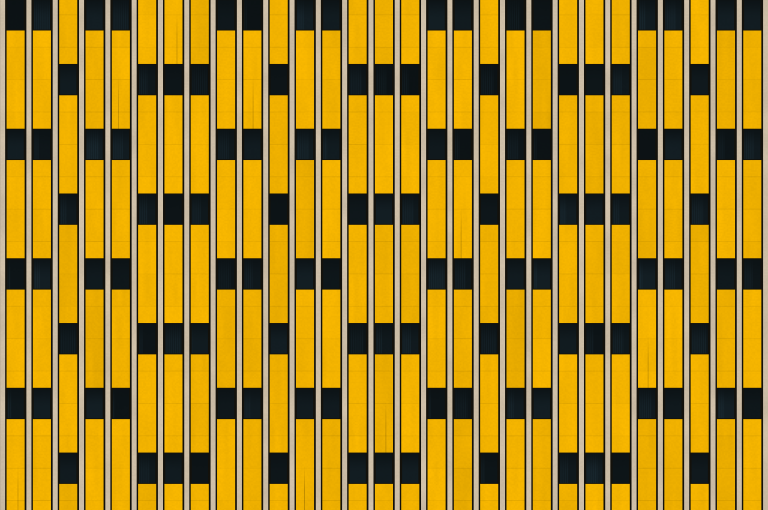
Write a Shadertoy shader that draws this pattern.

```glsl
// Facade of yellow panels and dark windows, staggered between pale vertical mullions.

// Lengths are fractions of the canvas height
const float COL_PITCH = 0.05159;    // one column, 29 across
const float COL_START = 0.0051;     // centre of the leftmost mullion
const float ROW_PITCH = 0.2540;     // window to window in one column
const float ROW_START = 0.2089;     // centre of a window in an unshifted column
const float MULLION_HALF = 0.0050;
const float BAY_HALF = 0.01775;     // half width of panel and window
const float BAY_SHIFT = -0.0003;    // right-hand gap is slightly wider
const float WINDOW_HALF = 0.0307;
const float GLASS_INSET = 0.0018;
const float SEAM_HALF = 0.0008;

const vec3 YELLOW = vec3(0.955, 0.705, 0.0);
const vec3 STONE = vec3(0.80, 0.74, 0.65);
const vec3 FRAME = vec3(0.075, 0.068, 0.045);
const vec3 GLASS_DARK = vec3(0.045, 0.070, 0.080);
const vec3 GLASS_LIGHT = vec3(0.085, 0.135, 0.160);

float hash(vec2 p) {
    return fract(sin(dot(p, vec2(127.1, 311.7))) * 43758.5453);
}

float noise(vec2 p) {
    vec2 i = floor(p), f = fract(p);
    f = f * f * (3.0 - 2.0 * f);
    return mix(mix(hash(i), hash(i + vec2(1, 0)), f.x),
               mix(hash(i + vec2(0, 1)), hash(i + vec2(1, 1)), f.x), f.y);
}

// Antialiased fill of a signed distance
float cover(float d) {
    return clamp(0.5 - d * iResolution.y, 0.0, 1.0);
}

// Columns follow an eight-step rhythm: 0 0 1 0 0 1 1 1
float isShifted(float column) {
    float k = mod(column, 8.0);
    return (k > 4.5 || abs(k - 2.0) < 0.5) ? 1.0 : 0.0;
}

vec3 panelColor(vec2 p, float column, float t) {
    vec2 id = vec2(column, floor(t));
    float tone = 1.0 - 0.05 * pow(hash(id + 3.7), 3.0);
    tone -= 0.035 * (noise(p * vec2(90.0, 14.0)) - 0.5);
    tone -= 0.02 * (hash(vec2(column, floor(t * 4.0)) + 9.1) - 0.5);

    // Horizontal seams at quarter points, fainter on some panels
    float seam = abs(fract(t * 4.0 + 0.5) - 0.5) * ROW_PITCH * 0.25;
    tone -= (0.03 + 0.06 * hash(id + 5.3)) * cover(seam - SEAM_HALF);

    // Occasional thin run of dirt down the lower half
    float runX = (hash(id + 1.9) - 0.5) * BAY_HALF;
    float x = p.x - COL_START - (column + 0.5) * COL_PITCH;
    float run = cover(abs(x - runX) - 0.0006) * step(0.93, hash(id + 7.7));
    tone -= 0.25 * run * smoothstep(0.55, 0.3, fract(t));
    return YELLOW * tone;
}

vec3 glassColor(vec2 bay, float column, float row) {
    vec2 id = vec2(column, row);
    float light = hash(id + 0.5);

    // Curtain folds, drawn over part of the pane
    float folds = 0.5 + 0.5 * sin(bay.x * 1500.0 + 6.2832 * hash(id + 2.2));
    float edge = (hash(id + 4.4) - 0.5) * 2.0 * BAY_HALF;
    float drawn = cover(bay.x - edge) * step(0.35, hash(id + 6.6));
    light = 0.75 * light + drawn * (0.15 + 0.35 * folds);
    light *= smoothstep(WINDOW_HALF * 1.3, -WINDOW_HALF * 0.3, bay.y);
    return mix(GLASS_DARK, GLASS_LIGHT, light);
}

void mainImage(out vec4 fragColor, in vec2 fragCoord) {
    vec2 p = fragCoord / iResolution.y;

    // Column and row coordinates
    float u = (p.x - COL_START) / COL_PITCH;
    float column = floor(u);
    float t = (p.y - ROW_START) / ROW_PITCH - 0.5 * isShifted(column);
    float row = round(t);
    vec2 bay = vec2((u - column - 0.5) * COL_PITCH - BAY_SHIFT,
                    (t - row) * ROW_PITCH);

    float bayDist = abs(bay.x) - BAY_HALF;
    float windowDist = abs(bay.y) - WINDOW_HALF;
    vec3 color = FRAME;

    // Glass within its frame, then panels between the windows
    float glass = cover(max(bayDist, windowDist) + GLASS_INSET);
    color = mix(color, glassColor(bay, column, row), glass);
    float panel = cover(bayDist) * cover(-windowDist);
    color = mix(color, panelColor(p, column, t), panel);

    // Mullions, slightly weathered along their length
    float mullion = round(u);
    float mullionDist = abs(u - mullion) * COL_PITCH - MULLION_HALF;
    float wear = 0.97 + 0.06 * noise(vec2(mullion * 7.3, p.y * 25.0));
    color = mix(color, STONE * wear, cover(mullionDist));

    // Fine surface grain
    color *= 1.0 + 0.03 * (noise(p * 340.0) - 0.5);
    fragColor = vec4(color, 1.0);
}
```
